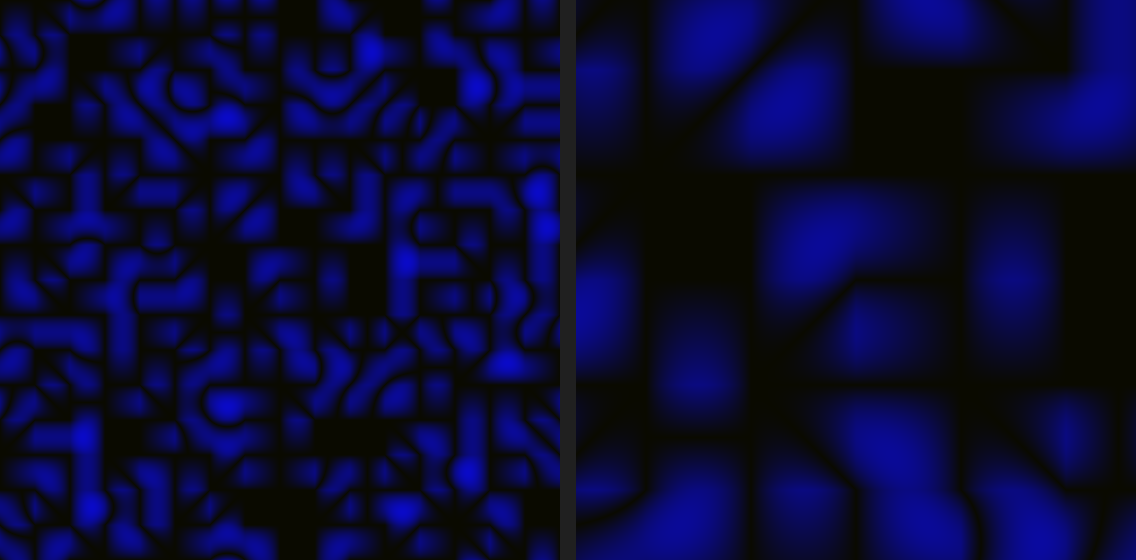
Left, the full canvas; right, a detail of the centre.
This pattern is drawn by a three.js fragment shader. Its source:

```glsl
// Folded gradient noise with diagonal gradients: glowing blue bars and blobs split by dark seams.
varying vec2 vUv;

const float CELLS = 16.0;                     // lattice cells across the canvas
const float GLOW = 1.0;                       // blue per unit of noise
const vec2 SEED = vec2(17.0, 43.0);           // shifts the random layout
const vec3 BASE_COLOR = vec3(0.04, 0.04, 0.0);
const vec3 GLOW_COLOR = vec3(0.04, 0.04, 1.0);

vec2 hash22(vec2 p) {
  vec3 q = fract(vec3(p.xyx) * vec3(0.1031, 0.1030, 0.0973));
  q += dot(q, q.yzx + 33.33);
  return fract((q.xx + q.yz) * q.zy);
}

// One of the four diagonal directions for each lattice point
vec2 diagonalGradient(vec2 corner) {
  return step(0.5, hash22(corner + SEED)) * 2.0 - 1.0;
}

float cornerRamp(vec2 cell, vec2 local, vec2 offset) {
  return dot(diagonalGradient(cell + offset), local - offset);
}

// Linear blending cancels equal gradients exactly, leaving flat dark cells
// and straight bars of constant brightness
float gradientNoise(vec2 p) {
  vec2 cell = floor(p);
  vec2 f = fract(p);
  float bottom = mix(cornerRamp(cell, f, vec2(0.0, 0.0)),
                     cornerRamp(cell, f, vec2(1.0, 0.0)), f.x);
  float top = mix(cornerRamp(cell, f, vec2(0.0, 1.0)),
                  cornerRamp(cell, f, vec2(1.0, 1.0)), f.x);
  return mix(bottom, top, f.y);
}

void main() {
  // Folding at zero draws the dark seams between opposite signs
  float ridge = abs(gradientNoise(vUv * CELLS));
  vec3 color = mix(BASE_COLOR, GLOW_COLOR, clamp(ridge * GLOW, 0.0, 1.0));
  gl_FragColor = vec4(color, 1.0);
}
```
